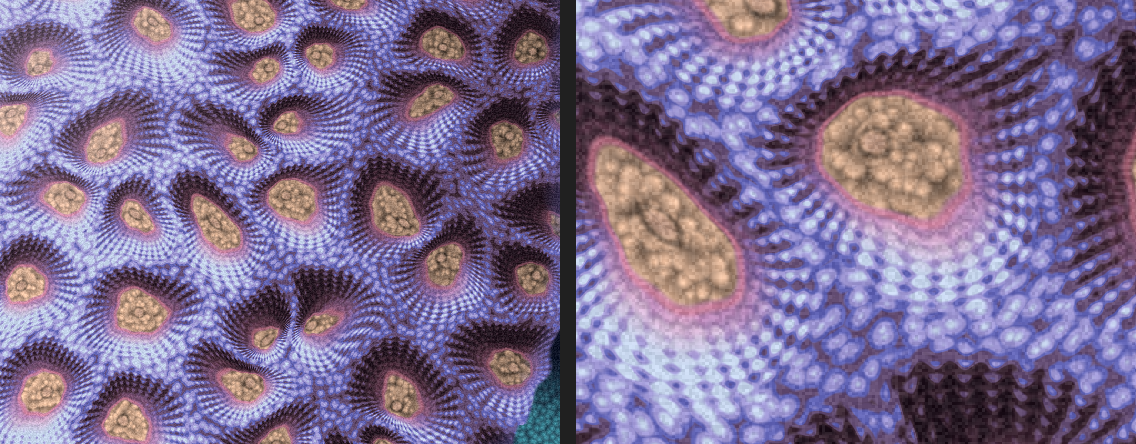
Left, the full canvas; right, a detail of the centre.
Give the GLSL for this texture, as a Shadertoy shader.

```glsl
#define CELL_DENSITY 4.3
#define JITTER 0.9
#define SEPTA_MIN 31.0
#define SEPTA_SPREAD 14.0
#define RING_FREQ 60.0
#define GRAIN 0.12
#define LIGHT_DIR normalize(vec2(-0.25, 0.95))

const vec3 SHADOW = vec3(0.13, 0.08, 0.12);
const vec3 DARK = vec3(0.23, 0.15, 0.20);
const vec3 PURPLE = vec3(0.39, 0.30, 0.45);
const vec3 BLUE = vec3(0.38, 0.39, 0.71);
const vec3 LAVENDER = vec3(0.62, 0.59, 0.83);
const vec3 PALE = vec3(0.77, 0.83, 0.92);
const vec3 PINK = vec3(0.72, 0.43, 0.56);
const vec3 TAN = vec3(0.69, 0.56, 0.47);

struct Cell {
    vec2 offset;   // from the cell centre to the point
    float border;  // softened distance to the cell wall
    vec2 rnd;
};

vec2 hash2(vec2 p) {
    vec2 k = vec2(dot(p, vec2(127.1, 311.7)), dot(p, vec2(269.5, 183.3)));
    return fract(sin(k) * 43758.5);
}

vec2 site(vec2 id) {
    return id + 0.5 + JITTER * (hash2(id) - 0.5);
}

Cell findCell(vec2 q) {
    vec2 base = floor(q), nearId = base;
    float best = 1e3;
    for (int j = -1; j <= 1; j++)
    for (int i = -1; i <= 1; i++) {
        vec2 id = base + vec2(i, j), d = q - site(id);
        if (dot(d, d) < best) { best = dot(d, d); nearId = id; }
    }
    vec2 centre = site(nearId);
    float sum = 0.0;
    for (int j = -2; j <= 2; j++)
    for (int i = -2; i <= 2; i++) {
        if (i == 0 && j == 0) continue;
        vec2 other = site(nearId + vec2(i, j));
        float d = dot(0.5 * (centre + other) - q, normalize(other - centre));
        sum += exp(-16.0 * d);
    }
    return Cell(q - centre, max(-log(sum) / 16.0, 0.0), hash2(nearId + 57.0));
}

// Cellular noise: distance to the nearest scattered point
float speckle(vec2 p) {
    vec2 base = floor(p);
    float best = 2.0;
    for (int j = -1; j <= 1; j++)
    for (int i = -1; i <= 1; i++) {
        vec2 id = base + vec2(i, j);
        best = min(best, length(id + hash2(id) - p));
    }
    return best;
}

vec3 tissueRamp(float v) {
    vec3 c = mix(SHADOW, DARK, smoothstep(-0.05, 0.16, v));
    c = mix(c, PURPLE, smoothstep(0.20, 0.34, v));
    c = mix(c, BLUE, smoothstep(0.43, 0.52, v));
    c = mix(c, LAVENDER, smoothstep(0.55, 0.66, v));
    return mix(c, PALE, smoothstep(0.69, 0.86, v));
}

void mainImage(out vec4 fragColor, in vec2 fragCoord) {
    vec2 p = fragCoord / iResolution.y;

    // Receding, gently warped surface
    vec2 q = vec2((p.x - 0.63) * (1.0 + 0.2 * p.y), p.y + 0.22 * p.y * p.y) * CELL_DENSITY;
    q += 0.10 * sin(2.3 * q.yx + vec2(0.5, 2.0)) + 0.04 * sin(7.1 * q.yx + vec2(1.0, 4.0));
    Cell cell = findCell(q);
    float r = length(cell.offset);
    vec2 dir = cell.offset / max(r, 1e-4), tangent = vec2(-dir.y, dir.x);
    float u = r / (r + cell.border + 1e-4);   // 0 at the mouth, 1 on the ridge
    float angle = atan(dir.y, dir.x);
    float spots = speckle(p * 75.0);

    // Radial septa cut into rows of beads, merging into lumps on the ridge
    float count = floor(SEPTA_MIN + SEPTA_SPREAD * cell.rnd.x);
    float septaPhase = angle * count + 1.1 * sin(angle * 4.0 + 9.0 * r + 6.3 * cell.rnd.y);
    float contour = RING_FREQ * (r - cell.border);
    float ringPhase = contour + 0.8 * cos(septaPhase) + 0.8 * sin(angle * 9.0);
    float septum = 0.5 + 0.5 * cos(septaPhase);
    float bead = septum * (0.72 + 0.28 * cos(ringPhase));
    float crest = smoothstep(0.82, 0.98, u);
    float lumps = 1.05 - 1.25 * speckle(q * 12.0);
    bead = mix(bead, lumps, crest);

    // Light on the walls, the crest and the beads
    float floorEdge = 0.36 + 0.15 * cell.rnd.y + 0.025 * sin(angle * 3.0 + 6.3 * cell.rnd.x)
                    + 0.012 * sin(angle * 8.0);
    float slope = smoothstep(0.25, 0.62, u) * (1.0 - smoothstep(0.72, 1.0, u));
    float relief = smoothstep(floorEdge, 0.8, u);
    float tone = 0.24 * (0.62 - p.x) - 0.14 * smoothstep(0.65, 1.2, p.x) * p.y;
    float light = 0.44 + tone - 0.36 * slope * dot(dir, LIGHT_DIR);
    light += 0.13 * smoothstep(0.68, 0.95, u);
    light += relief * (0.44 * (bead - 0.42) + (1.0 - crest)
           * (0.14 * sin(septaPhase) * dot(tangent, LIGHT_DIR)
           + 0.11 * sin(ringPhase) * dot(dir, LIGHT_DIR)));
    light += 0.06 * sin(5.0 * q.x + 2.0 * sin(3.0 * q.y)) + 0.12 * (0.45 - spots);
    vec3 color = tissueRamp(light);

    // Pink skirt around each polyp
    float skirt = 1.0 - smoothstep(floorEdge, floorEdge + 0.28, u);
    float skirtLight = 0.80 + 0.9 * (light - 0.43) + 0.13 * cos(ringPhase);
    color = mix(color, PINK * skirtLight, 0.60 * skirt);

    // Tan polyp with a bright rim and a round mouth
    float folds = sin(contour * 0.5 + 2.0 * sin(angle * 3.0) + 5.0 * spots);
    vec3 polyp = TAN * (1.28 - 0.65 * spots + 0.12 * folds + 1.2 * tone);
    polyp *= 1.0 - 0.30 * smoothstep(0.022, 0.0, abs(r - 0.058));
    polyp = mix(polyp, vec3(0.78, 0.62, 0.55), 0.6 * smoothstep(0.055, 0.025, r));
    color = mix(color, polyp, 1.0 - smoothstep(floorEdge - 0.05, floorEdge, u));
    float rim = smoothstep(0.04, 0.0, abs(u - floorEdge));
    color = mix(color, vec3(0.84, 0.50, 0.57) * (1.0 + tone), 0.6 * rim);

    // Hazy glow at the upper left
    float glow = smoothstep(0.75, 0.0, length(p - vec2(0.0, 0.95)));
    color = mix(color, vec3(0.80, 0.76, 0.90), 0.22 * glow);

    // Teal water beyond the rounded edge of the colony
    float outer = length(vec2(p.x - 0.45, min(p.y - 0.45, 0.0))) - 0.83;
    outer += 0.008 * sin(angle * 5.0);
    float murk = smoothstep(0.22, 0.02, p.y) * (1.0 - 0.8 * spots);
    vec3 water = mix(vec3(0.05, 0.07, 0.14), vec3(0.28, 0.62, 0.68), murk);
    color = mix(color, BLUE * 1.15, 0.35 * smoothstep(-0.06, 0.0, outer));
    color = mix(color, water, smoothstep(-0.004, 0.008, outer));

    color += GRAIN * (hash2(floor(p * 400.0)).x - 0.5);
    fragColor = vec4(clamp(color, 0.0, 1.0), 1.0);
}
```
